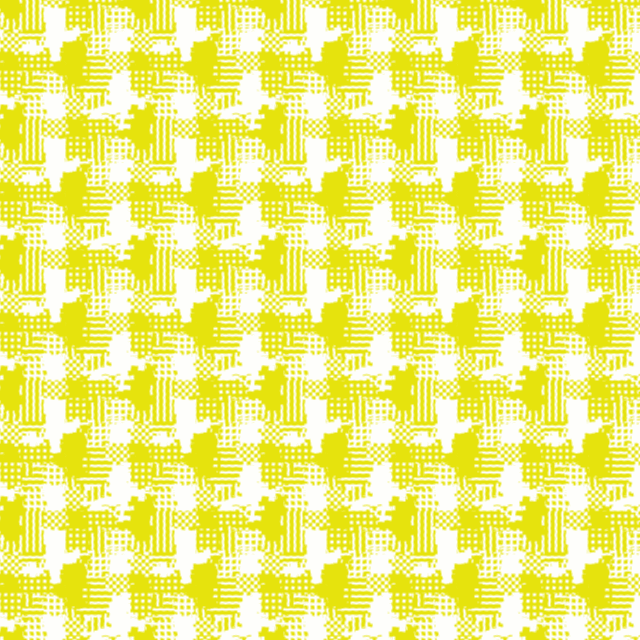
Write a Shadertoy shader that draws this pattern.

```glsl
// Weave of each block: 0 solid, 1 blank, 2 holes, 3 dots, 4 checker, 5 stripes,
// 6 broken stripes, 7 side arm, 8 hanging stub, 9 fading to blank, 10 fading from solid
const int WEAVES[18] = int[18](
    9, 1, 7, 3, 1, 4,
    2, 8, 0, 5, 4, 0,
    6, 3, 10, 5, 1, 2);

float hash(vec2 p) {
    return fract(sin(dot(p, vec2(127.1, 311.7))) * 4375.85);
}

float squareDot(vec2 stitch, float halfSize) {
    vec2 d = abs(fract(stitch / 2.7) - 0.5);
    return step(max(d.x, d.y), halfSize);
}

float stripe(float x) {
    return step(fract(x / 2.7), 0.62);
}

float brokenStripes(vec2 stitch) {
    bool across = hash(floor(stitch / 4.5) + 13.0) < 0.5;
    return stripe(across ? stitch.y : stitch.x);
}

// Thread coverage: 1 is yellow, 0 is white; one tile is 54 stitches wide
float thread(vec2 tile) {
    tile += 0.0018 * sin(6.2832 * (tile.yx * 19.0 + vec2(0.2, 0.6)));
    vec2 stitch = fract(tile) * 54.0;

    // Ragged block borders, identical in every tile
    vec2 clump = floor(stitch / vec2(3.0, 2.0));
    vec2 jitter = vec2(hash(clump), hash(clump + 71.0)) - 0.5;
    vec2 block = (stitch + 3.6 * jitter) / 9.0;
    vec2 local = fract(block);
    ivec2 cell = ivec2(mod(floor(block), 6.0));

    // The lower half repeats the upper, shifted sideways by half a tile
    bool lower = cell.y >= 3;
    int column = (cell.x + (lower ? 3 : 0)) % 6;
    int weave = WEAVES[(cell.y % 3) * 6 + column];

    if (weave == 0) return 1.0;
    if (weave == 1) return 0.0;
    if (weave == 2) return 1.0 - squareDot(stitch, 0.25);
    if (weave == 3) return squareDot(stitch, 0.29);
    if (weave == 4) {
        vec2 square = floor(stitch / 1.5);
        return mod(square.x + square.y, 2.0);
    }
    if (weave == 5) return stripe(lower ? stitch.y : stitch.x);
    if (weave == 6) return brokenStripes(stitch);
    if (weave == 7) return step(0.55, local.y + 0.25 * step(0.6, local.x));
    if (weave == 8) {
        if (abs(local.x - 0.6) < 0.25 && local.y < 0.5) return 0.0;
        return local.x < 0.4 ? 1.0 - squareDot(stitch, 0.25) : 1.0;
    }
    if (weave == 9) return local.y < 0.6 ? brokenStripes(stitch) : 0.0;
    return local.y < 0.55 ? 1.0 : brokenStripes(stitch);
}

void mainImage(out vec4 fragColor, in vec2 fragCoord) {
    vec2 uv = fragCoord / iResolution.xy;
    float softness = max(1.0 / iResolution.y, 0.0034);

    // Average a small footprint for soft edges
    float coverage = 0.0;
    for (int j = 0; j < 6; j++) {
        for (int i = 0; i < 6; i++) {
            vec2 p = uv + (vec2(i, j) - 2.5) * softness / 6.0;
            coverage += thread((vec2(p.x, 1.0 - p.y) - vec2(0.3403, 0.3525)) / 0.204);
        }
    }
    coverage /= 36.0;

    vec3 white = vec3(0.995, 0.995, 0.985);
    vec3 yellow = vec3(0.90, 0.89, 0.05);
    fragColor = vec4(mix(white, yellow, coverage), 1.0);
}
```
